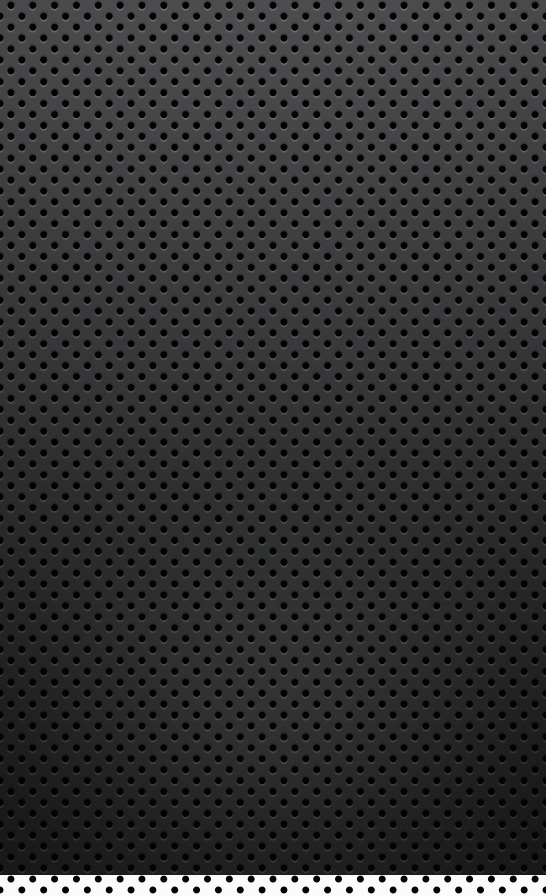
A Shadertoy shader for this pattern:

```glsl
// Perforated dark metal sheet: two interleaved square lattices of round holes
// over a vertical sheen with a soft low glow. Each hole has a lit lower lip,
// and a plain white strip at the foot carries the same perforation.

const float COLUMNS = 25.0;        // hole periods across the width
const float HOLE_RADIUS = 0.158;   // in periods
const float STRIP_TOP = 0.9766;    // depth where the white strip starts
const vec3 HOLE_COLOR = vec3(0.012);
const vec3 STRIP_COLOR = vec3(0.985);

// Distance to the nearest point of a unit square lattice
float latticeDistance(vec2 p, vec2 origin) {
    return length(fract(p - origin + 0.5) - 0.5);
}

// Signed distance to the staggered holes
float holeDistance(vec2 p, float radius) {
    float evenRows = latticeDistance(p, vec2(0.5, 0.25));
    float oddRows = latticeDistance(p, vec2(0.0, 0.75));
    return min(evenRows, oddRows) - radius;
}

float coverage(float dist, float softness) {
    return 1.0 - smoothstep(-softness, softness, dist);
}

// Sheet colour; uv.y is depth, 0 at the top and 1 at the bottom
vec3 sheetColor(vec2 uv) {
    float shade = mix(0.315, 0.205, smoothstep(-0.15, 0.58, uv.y));
    shade = mix(shade, 0.095, smoothstep(0.36, 0.92, uv.y));
    vec2 fromGlow = (uv - vec2(0.5, 0.79)) / vec2(0.40, 0.17);
    shade += 0.085 * exp(-dot(fromGlow, fromGlow));
    float side = 2.0 * uv.x - 1.0;
    shade *= 1.0 - 0.06 * side * side;
    vec3 tint = mix(vec3(0.99, 0.995, 1.03), vec3(0.985, 1.01, 1.0),
                    smoothstep(0.4, 0.7, uv.y));
    return shade * tint;
}

// Shadow above each hole and light caught on its lower lip
vec3 addLip(vec3 base, vec2 p, float softness) {
    float shadow = coverage(holeDistance(p + vec2(0.0, 0.05), HOLE_RADIUS), softness + 0.05);
    float light = coverage(holeDistance(p - vec2(0.0, 0.075), HOLE_RADIUS), softness + 0.02);
    vec3 color = base * (1.0 - 0.35 * shadow);
    return mix(color, base * 1.25 + 0.075, light);
}

void mainImage(out vec4 fragColor, in vec2 fragCoord) {
    vec2 uv = fragCoord / iResolution.xy;
    uv.y = 1.0 - uv.y;
    vec2 p = uv * vec2(1.0, iResolution.y / iResolution.x) * COLUMNS;
    float pixel = COLUMNS / iResolution.x;
    float softness = max(0.6 * pixel, 0.025);

    // Metal sheet, then the white strip below it
    vec3 color = addLip(sheetColor(uv), p, softness);
    float strip = smoothstep(-0.5, 0.5, (uv.y - STRIP_TOP) * iResolution.y);
    color = mix(color, STRIP_COLOR, strip);

    // Holes cut through both
    color = mix(color, HOLE_COLOR, coverage(holeDistance(p, HOLE_RADIUS), softness));
    fragColor = vec4(color, 1.0);
}
```
